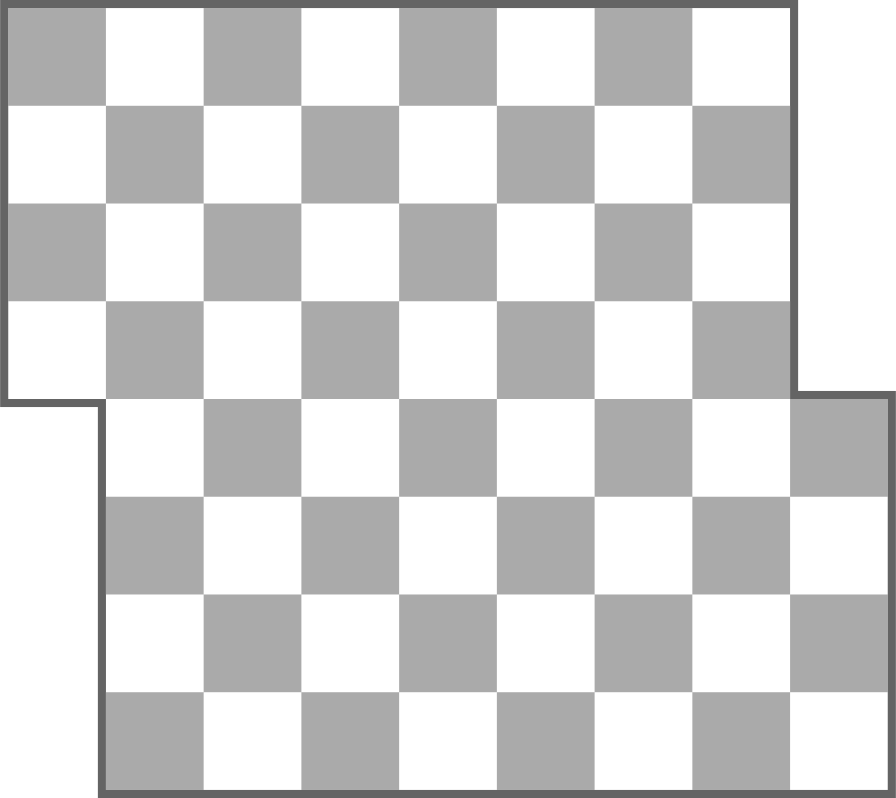
Write a WebGL 1 fragment shader that draws this pattern.

```glsl
precision highp float;
// Checkerboard of two framed 8 x 4 blocks, the lower one shifted right by one cell.

uniform vec2 u_resolution;

const vec2 GRID = vec2(9.0, 8.0);   // cells across and down
const float BLOCK_WIDTH = 8.0;      // cells across one block
const float BORDER = 0.0823;        // frame width in cells

const vec3 WHITE = vec3(1.0);
const vec3 CELL_GRAY = vec3(0.667);
const vec3 FRAME_GRAY = vec3(0.392);

// Signed square wave with period 2, positive on even cells.
float squareWave(float x, float pixel) {
  float triangle = abs(mod(x - 0.5, 2.0) - 1.0) - 0.5;
  return clamp(2.0 * triangle / pixel, -1.0, 1.0);
}

// 1 on cells whose column and row add up to an odd number.
float checker(vec2 p, float pixel) {
  return 0.5 - 0.5 * squareWave(p.x, pixel) * squareWave(p.y, pixel);
}

// Smooth coverage of the box between two corners.
float boxCoverage(vec2 p, vec2 low, vec2 high, float pixel) {
  vec2 inside = min(p - low, high - p);
  vec2 cover = clamp(inside / pixel + 0.5, 0.0, 1.0);
  return cover.x * cover.y;
}

// Union of both blocks, grown outwards by a margin.
float boardCoverage(vec2 p, float margin, float pixel) {
  float middle = 0.5 * GRID.y;
  float shift = GRID.x - BLOCK_WIDTH;
  float upper = boxCoverage(p, vec2(0.0, middle) - margin,
                            vec2(BLOCK_WIDTH, GRID.y) + margin, pixel);
  float lower = boxCoverage(p, vec2(shift, 0.0) - margin,
                            vec2(GRID.x, middle) + margin, pixel);
  return min(upper + lower, 1.0);
}

void main() {
  // Cell units, with the framed board centred on the canvas
  vec2 extent = GRID + 2.0 * BORDER;
  float pixel = max(extent.x / u_resolution.x, extent.y / u_resolution.y);
  vec2 p = (gl_FragCoord.xy - 0.5 * u_resolution) * pixel + 0.5 * GRID;

  // Frame first, then the checkered inside
  vec3 cells = mix(WHITE, CELL_GRAY, checker(p, pixel));
  vec3 color = mix(WHITE, FRAME_GRAY, boardCoverage(p, BORDER, pixel));
  color = mix(color, cells, boardCoverage(p, 0.0, pixel));

  gl_FragColor = vec4(color, 1.0);
}
```
